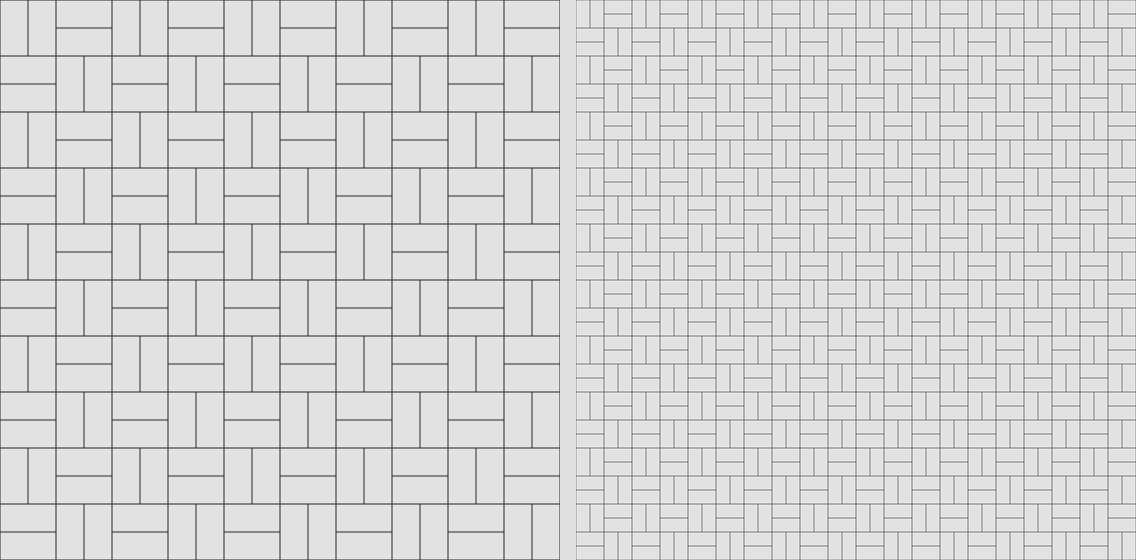
Left, the tile; right, the same tile 2 across and 2 down.
This pattern is drawn by a WebGL 2 fragment shader. Its source:

```glsl
#version 300 es
precision highp float;
// Basket-weave tiling: pale grey plank pairs, alternately upright and flat, with thin dark joints.

uniform vec2 u_resolution;
out vec4 fragColor;

const float CELLS = 10.0;          // square cells per side; even, so the weave wraps
const float JOINT_WIDTH = 0.0018;  // fraction of the canvas
const vec3 PLANK_COLOR = vec3(0.888);
const vec3 JOINT_COLOR = vec3(0.165);

// Signed distance to the nearest whole number
float toNearestInteger(float x) {
    return fract(x + 0.5) - 0.5;
}

// Share of a pixel-wide window, centred at dist, that a line of this width covers
float lineCoverage(float dist, float width, float pixel) {
    float high = min(dist + 0.5 * pixel, 0.5 * width);
    float low = max(dist - 0.5 * pixel, -0.5 * width);
    return max(high - low, 0.0) / pixel;
}

// Joint coverage of the basket weave; pos, width and pixel are in cell units
float basketWeave(vec2 pos, float width, vec2 pixel) {
    // Square grid around every pair of planks
    float gridX = lineCoverage(toNearestInteger(pos.x), width, pixel.x);
    float gridY = lineCoverage(toNearestInteger(pos.y), width, pixel.y);

    // Middle joint, its direction alternating like a checkerboard
    vec2 cell = floor(pos);
    vec2 fromCenter = pos - cell - 0.5;
    bool isFlat = mod(cell.x + cell.y, 2.0) < 0.5;
    float middle = isFlat ? lineCoverage(fromCenter.y, width, pixel.y)
                          : lineCoverage(fromCenter.x, width, pixel.x);

    return 1.0 - (1.0 - gridX) * (1.0 - gridY) * (1.0 - middle);
}

void main() {
    vec2 pos = gl_FragCoord.xy / u_resolution * CELLS;
    vec2 pixel = CELLS / u_resolution;
    float joint = basketWeave(pos, JOINT_WIDTH * CELLS, pixel);
    fragColor = vec4(mix(PLANK_COLOR, JOINT_COLOR, joint), 1.0);
}
```
